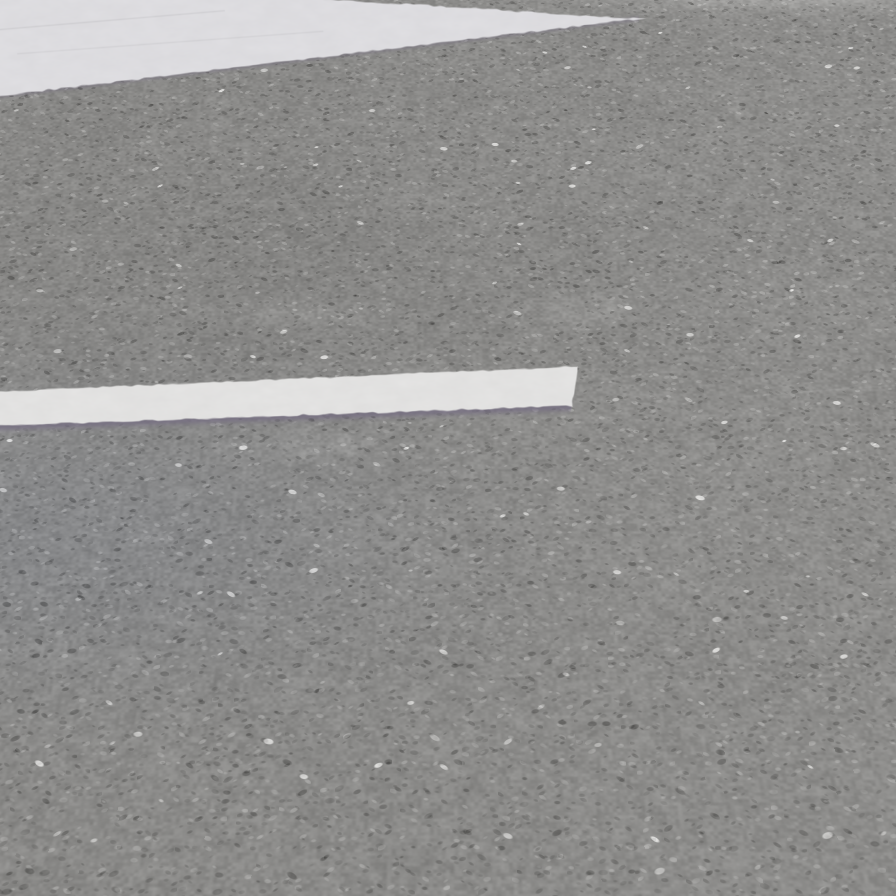
A WebGL 1 fragment shader for this texture:

```glsl
precision highp float;

uniform vec2 u_resolution;

float hash(vec2 p) {
  vec3 q = fract(vec3(p.xyx) * 0.1031);
  q += dot(q, q.yzx + 33.33);
  return fract((q.x + q.y) * q.z);
}

float valueNoise(vec2 p) {
  vec2 cell = floor(p);
  vec2 f = fract(p);
  f = f * f * (3.0 - 2.0 * f);
  float low = mix(hash(cell), hash(cell + vec2(1.0, 0.0)), f.x);
  float high = mix(hash(cell + vec2(0.0, 1.0)), hash(cell + 1.0), f.x);
  return mix(low, high, f.y);
}

// Noise centred on zero, with detail from broad to fine.
float fractalNoise(vec2 p) {
  float sum = 0.0;
  float weight = 0.5;
  for (int i = 0; i < 4; i++) {
    sum += weight * (valueNoise(p) - 0.5);
    p = mat2(1.6, 1.2, -1.2, 1.6) * p + 17.3;
    weight *= 0.55;
  }
  return sum;
}

// Signed distance to a line, positive on the left of a to b.
float leftOf(vec2 p, vec2 a, vec2 b) {
  vec2 d = normalize(b - a);
  return d.x * (p.y - a.y) - d.y * (p.x - a.x);
}

float coverage(float dist, float blur) {
  return smoothstep(-blur, blur, dist);
}

float thinLine(vec2 p, vec2 a, vec2 b, float width, float blur) {
  vec2 ab = b - a;
  float t = clamp(dot(p - a, ab) / dot(ab, ab), 0.0, 1.0);
  return coverage(width - length(p - a - ab * t), blur);
}

float softSpot(vec2 p, vec2 centre, vec2 radius) {
  vec2 d = (p - centre) / radius;
  return exp(-dot(d, d));
}

// One randomly placed, tilted stone per grid cell; density sets how many show.
float stones(vec2 p, float scale, float density, float radius, float seed, float blur) {
  vec2 g = p * scale;
  vec2 cell = floor(g) + seed;
  vec2 centre = 0.25 + 0.5 * vec2(hash(cell + 3.1), hash(cell + 7.7));
  vec2 d = fract(g) - centre;
  d.y += d.x * (hash(cell + 23.0) - 0.5);
  float size = radius * scale * (0.5 + 0.8 * hash(cell + 11.9));
  float shape = coverage(size - length(d * vec2(0.8, 1.3)), blur * scale);
  return shape * step(hash(cell), density) * (0.4 + 0.6 * hash(cell + 31.0));
}

vec3 asphalt(vec2 p, float blur) {
  // Grain shrinks towards the far, upper side.
  float depth = 1.0 + 0.5 * p.y;
  vec2 ground = vec2((p.x - 0.5) * depth + 2.0, p.y * depth + 1.0);

  vec3 color = vec3(0.548, 0.546, 0.539);
  color += 0.012 * smoothstep(0.2, 0.9, p.x) - 0.006;
  color += vec3(-0.012, -0.006, 0.008) * softSpot(p, vec2(0.05, 0.4), vec2(0.35, 0.15));
  color -= 0.016 * softSpot(p, vec2(0.25, 0.69), vec2(0.45, 0.12));
  color += 0.025 * fractalNoise(ground * vec2(7.0, 10.0));

  color += 0.075 * fractalNoise(ground * vec2(75.0, 95.0));
  color += 0.07 * (valueNoise(ground * vec2(210.0, 250.0)) - 0.5);

  // Worn pale patches.
  float scuff = softSpot(p, vec2(0.66, 0.655), vec2(0.045, 0.016));
  scuff += softSpot(p, vec2(0.33, 0.5), vec2(0.07, 0.015));
  scuff += 0.6 * softSpot(p, vec2(0.3, 0.65), vec2(0.14, 0.012));
  color += 0.1 * scuff * valueNoise(ground * vec2(45.0, 70.0));
  color += 0.03 * thinLine(p, vec2(0.82, 0.557), vec2(1.0, 0.57), 0.001, blur);
  color += 0.07 * softSpot(p, vec2(0.9, 1.0), vec2(0.2, 0.012));

  // Dark pits, then pale chips.
  color -= 0.13 * stones(ground, 60.0, 0.3, 0.0035, 40.0, blur);
  color -= 0.1 * stones(ground + 0.37, 105.0, 0.25, 0.0025, 90.0, blur);
  color += 0.1 * stones(ground + 0.61, 85.0, 0.22, 0.003, 140.0, blur);
  color += 0.32 * stones(ground + 0.19, 25.0, 0.12, 0.0038, 190.0, blur);
  return color;
}

void main() {
  vec2 p = gl_FragCoord.xy / u_resolution;
  float blur = max(0.0013, 0.75 / u_resolution.y);
  vec3 color = asphalt(p, blur);
  float fray = 0.0022 * (valueNoise(p * 130.0) - 0.5);

  // Far wedge of paint.
  vec2 tip = vec2(0.713, 0.979);
  float wedgeLow = leftOf(p, vec2(0.0, 0.893), tip);
  float wedge = min(wedgeLow, leftOf(p, tip, vec2(0.38, 1.0))) + fray;

  // Near stripe with a cut right end.
  vec2 topEnd = vec2(0.645, 0.591);
  vec2 lowEnd = vec2(0.638, 0.547);
  float stripeLow = leftOf(p, vec2(0.0, 0.525), lowEnd);
  float stripeEnd = leftOf(p, lowEnd, topEnd);
  float stripe = min(min(stripeLow, stripeEnd), leftOf(p, topEnd, vec2(0.0, 0.563))) + fray;

  // Violet shade under the lower paint edges.
  float shade = softSpot(vec2(stripeLow, 0.0), vec2(-0.001, 0.0), vec2(0.005, 1.0)) * coverage(stripeEnd, blur);
  shade += 0.5 * softSpot(vec2(wedgeLow, 0.0), vec2(0.0), vec2(0.003, 1.0)) * step(p.x, tip.x);
  color = mix(color, vec3(0.46, 0.43, 0.51), 0.75 * shade);

  float grain = 0.025 * fractalNoise(p * vec2(60.0, 110.0));
  vec3 wedgePaint = vec3(0.865, 0.862, 0.875) + grain;
  wedgePaint -= 0.05 * thinLine(p, vec2(0.0, 0.967), vec2(0.25, 0.988), 0.0007, blur);
  wedgePaint -= 0.04 * thinLine(p, vec2(0.02, 0.94), vec2(0.36, 0.965), 0.0007, blur);
  vec3 stripePaint = vec3(0.885, 0.883, 0.88) + grain;

  color = mix(color, wedgePaint, coverage(wedge, blur));
  color = mix(color, stripePaint, coverage(stripe, blur));
  gl_FragColor = vec4(color, 1.0);
}
```
